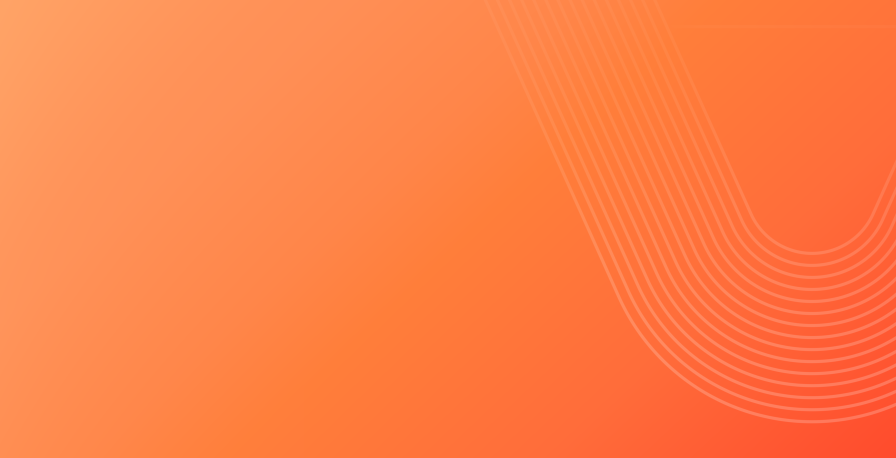
This background is drawn by a WebGL 1 fragment shader. Its source:

```glsl
precision highp float;
// Warm diagonal gradient from peach through orange to red, crossed by a
// stack of thin pale V-shaped ribbons with rounded bottoms. Each ribbon is
// the outline of a circle joined to two slanted tangents, fading upwards.

uniform vec2 u_resolution;

// Lengths are in canvas heights, with y pointing up.
const vec3 PEACH  = vec3(1.0, 0.625, 0.385);
const vec3 APRICOT = vec3(1.0, 0.560, 0.335);
const vec3 CORAL  = vec3(1.0, 0.522, 0.285);
const vec3 ORANGE = vec3(1.0, 0.494, 0.228);
const vec3 EMBER  = vec3(1.0, 0.425, 0.228);
const vec3 RED    = vec3(1.0, 0.295, 0.175);

const vec2 GRADIENT_AXIS = vec2(0.683, -0.731);
const float GRADIENT_LENGTH = 2.06;
const float LEFT_GLOW = 0.02;

const int RIBBON_COUNT = 15;
const vec2 INNER_CENTER = vec2(1.773, 0.593);
const float CENTER_DROP = 0.00366;
const float INNER_RADIUS = 0.1462;
const float RADIUS_STEP = 0.0226;
const vec2 ARM_DIRECTION = vec2(0.410, 0.912);
const float HALF_STROKE = 0.0034;
const float ALPHA_TOP = 0.045;
const float ALPHA_BOTTOM = 0.21;

const float RULE_Y = 0.942;
const float RULE_START = 1.44;
const float RULE_ALPHA = 0.025;

vec3 background(vec2 p) {
  float t = dot(p - vec2(0.0, 1.0), GRADIENT_AXIS) / GRADIENT_LENGTH;
  vec3 color = mix(PEACH, APRICOT, smoothstep(-0.05, 0.27, t));
  color = mix(color, CORAL, clamp((t - 0.25) / 0.17, 0.0, 1.0));
  color = mix(color, ORANGE, clamp((t - 0.42) / 0.10, 0.0, 1.0));
  color = mix(color, EMBER, clamp((t - 0.52) / 0.23, 0.0, 1.0));
  color = mix(color, RED, clamp((t - 0.75) / 0.25, 0.0, 1.0));
  return color + vec3(0.0, LEFT_GLOW, LEFT_GLOW) * exp(-p.x * 4.0);
}

// Signed distance to a rounded V centred on its arc.
float roundedV(vec2 q, float radius) {
  q.x = abs(q.x);
  vec2 normal = vec2(ARM_DIRECTION.y, -ARM_DIRECTION.x);
  float reach = dot(q, ARM_DIRECTION) > 0.0 ? dot(q, normal) : length(q);
  return reach - radius;
}

float stroke(float dist, float halfWidth, float pixel) {
  return 1.0 - smoothstep(halfWidth - 0.7 * pixel, halfWidth + 0.7 * pixel, abs(dist));
}

void main() {
  vec2 p = gl_FragCoord.xy / u_resolution.y;
  float pixel = 1.0 / u_resolution.y;

  // Nested ribbons
  float ribbons = 0.0;
  for (int i = 0; i < RIBBON_COUNT; i++) {
    float k = float(i);
    vec2 center = INNER_CENTER - vec2(0.0, CENTER_DROP * k);
    float dist = roundedV(p - center, INNER_RADIUS + RADIUS_STEP * k);
    ribbons = max(ribbons, stroke(dist, HALF_STROKE, pixel));
  }
  float alpha = ribbons * mix(ALPHA_BOTTOM, ALPHA_TOP, smoothstep(0.1, 1.0, p.y));

  // Faint horizontal rule near the top
  float rule = stroke(p.y - RULE_Y, HALF_STROKE, pixel);
  rule *= smoothstep(RULE_START, RULE_START + 0.1, p.x);
  alpha = max(alpha, rule * RULE_ALPHA);

  gl_FragColor = vec4(mix(background(p), vec3(1.0), alpha), 1.0);
}
```
